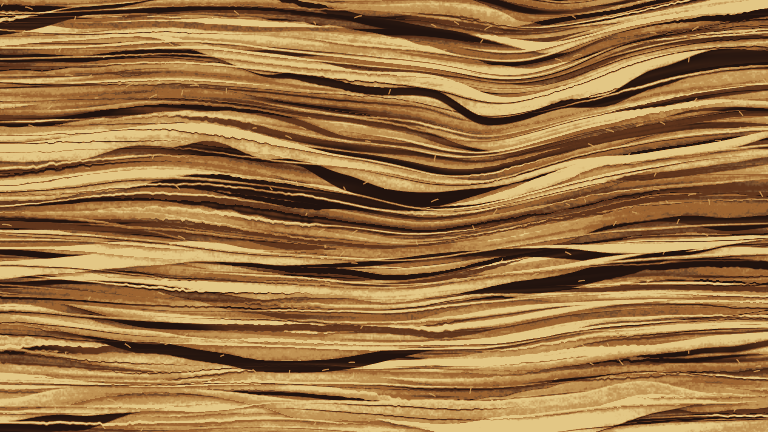
Give the GLSL for this texture, as a Shadertoy shader.

```glsl
// Edge-on stack of wavy, torn sheets of old paper with dark gaps between them.
#define SAG_DEPTH 0.085
#define SAG_WIDTH 0.24
#define WANDER 0.95
#define FRAY 0.006
#define RIM_LIGHT 0.17
#define UNDER_SHADE 0.24
#define STREAK_DENSITY 135.0
#define STREAK_CONTRAST 0.40
#define BUNDLE_COUNT 10.0
#define BUNDLE_CONTRAST 0.50
#define GRAIN 0.10
#define FIBRE_SHARE 0.22

float hash(vec2 p) {
    vec3 h = fract(vec3(p.xyx) * 0.1031);
    h += dot(h, h.yzx + 33.33);
    return fract((h.x + h.y) * h.z);
}

float noise(vec2 p) {
    vec2 i = floor(p), f = fract(p);
    f = f * f * (3.0 - 2.0 * f);
    vec2 s = vec2(0.0, 1.0);
    return mix(mix(hash(i), hash(i + s.yx), f.x),
               mix(hash(i + s.xy), hash(i + s.yy), f.x), f.y);
}

// Tone 0..1 to paper colour, dark gap to pale edge.
vec3 paperColour(float t) {
    vec3 c = vec3(0.13, 0.075, 0.055);
    c = mix(c, vec3(0.38, 0.21, 0.11), smoothstep(0.08, 0.23, t));
    c = mix(c, vec3(0.45, 0.30, 0.18), smoothstep(0.25, 0.33, t));
    c = mix(c, vec3(0.61, 0.39, 0.19), smoothstep(0.31, 0.41, t));
    c = mix(c, vec3(0.75, 0.57, 0.32), smoothstep(0.46, 0.64, t));
    return mix(c, vec3(0.89, 0.78, 0.52), smoothstep(0.66, 0.86, t));
}

// Shared bend of the stack: a sag that drifts left further down.
float bend(vec2 p) {
    float dx = (p.x - 0.70 - 0.62 * p.y) / SAG_WIDTH;
    float sag = SAG_DEPTH * smoothstep(0.05, 0.6, p.y) / (1.0 + dx * dx);
    float lift = 0.04 * smoothstep(1.1, 1.8, p.x);
    float roll = 0.05 * (noise(vec2(p.x * 2.3, p.y * 3.0 + 5.0)) - 0.5);
    float pinch = 0.035 * (noise(vec2(p.x * 2.8 + 4.0, p.y * 9.0)) - 0.5);
    return lift + roll + pinch - sag;
}

// Fine lines of packed sheet edges, with thin cracks between some.
float streaks(vec2 q) {
    float y = q.y + 0.014 * noise(vec2(q.x * 4.0, q.y * 14.0));
    float fine = noise(vec2(q.x * 4.0, y * STREAK_DENSITY));
    float wide = noise(vec2(q.x * 2.0 + 9.0, y * STREAK_DENSITY * 0.4));
    float crack = smoothstep(0.70, 0.88, noise(vec2(q.x * 3.0 + 31.0, y * STREAK_DENSITY * 0.75)));
    return 0.6 * fine + 0.4 * wide - 0.45 - 0.55 * crack;
}

// Bundles fade from a pale top down to a brown foot.
float bundleTone(vec2 q) {
    float v = q.y * BUNDLE_COUNT + 1.5 * noise(vec2(q.x * 1.3, q.y * 3.0 + 7.0));
    v += 0.05 * noise(vec2(q.x * 30.0, v));
    float rise = fract(v), id = floor(v);
    float saw = smoothstep(0.0, 0.65, rise) * (1.0 - smoothstep(0.97, 1.0, rise));
    float strength = 0.5 + 0.7 * hash(vec2(id, 5.0));
    return (saw - 0.58) * strength + 0.4 * (noise(vec2(q.x * 1.1 + id * 7.0, id)) - 0.5);
}

// Paints one family of sheets; thick and gap are fractions of their spacing.
void addSheets(inout float tone, vec2 q, float count, float seed,
               float thick, float gap, vec2 toneRange, float line) {
    float px = 0.9 / iResolution.y;
    float patchy = smoothstep(0.3, 0.8, noise(q * vec2(7.0, 12.0)));
    for (int k = 3; k >= -3; k--) {
        float id = floor(q.y * count) + float(k);
        float row = id * 3.0 + seed;
        float pick = hash(vec2(row, 71.0));
        float wave = noise(vec2(q.x * 1.9 + pick * 9.0, row)) - 0.5;
        wave += 0.25 * (noise(vec2(q.x * 6.0, row + 1.0)) - 0.5);
        float torn = 0.6 * (noise(vec2(q.x * 27.0, row)) - 0.5);
        torn += 0.8 * (noise(vec2(q.x * 130.0, row)) - 0.5) * patchy;
        float edge = (id + hash(vec2(row, 13.0)) + WANDER * wave) / count;
        float depth = edge + FRAY * torn * (0.25 + 0.75 * pick * patchy) - q.y;

        // Sheets taper away along their length; so do the gaps under them.
        float full = smoothstep(0.30, 0.80, noise(vec2(q.x * 1.9 + pick * 5.0, row + 2.0)));
        float open = smoothstep(0.40, 0.85, noise(vec2(q.x * 2.2 + pick * 8.0, row + 50.0)));
        float width = thick / count * full;
        width *= 0.75 + 0.5 * noise(vec2(q.x * 10.0, row + 7.0));
        float below = depth - width;

        float present = smoothstep(0.0, 0.005, width);
        float hole = smoothstep(0.0, px, below)
                   * (1.0 - smoothstep(-px, px, below - gap / count * open));
        tone = mix(tone, 0.06 + 0.35 * line, hole * step(0.001, open * gap));
        tone *= 1.0 - 0.6 * present * step(0.0, below) * exp(-max(below, 0.0) / 0.007);

        float body = smoothstep(-px, px, depth) * smoothstep(-px, px, -below) * present;
        float u = clamp(depth / max(width, 0.0005), 0.0, 1.0);
        float shade = mix(toneRange.x, toneRange.y, hash(vec2(row, 29.0)));
        shade += RIM_LIGHT * exp(-max(depth, 0.0) / 0.003) - UNDER_SHADE * u * u;
        shade += line * (0.3 + pick);
        tone = mix(tone, shade, body);
    }
}

// Short loose hairs scattered along the torn edges.
float fibres(vec2 p) {
    float cover = 0.0, px = 1.0 / iResolution.y, size = 0.045;
    for (int j = -1; j <= 1; j++)
    for (int i = -1; i <= 1; i++) {
        vec2 cell = floor(p / size) + vec2(i, j);
        vec2 root = (cell + vec2(hash(cell + 3.0), hash(cell + 17.0))) * size;
        float a = 3.14 * hash(cell + 41.0), r = 0.003 + 0.007 * hash(cell + 5.0);
        vec2 dir = vec2(cos(a), 0.6 * sin(a)), d = p - root;
        d.y += 12.0 * d.x * d.x;
        float h = clamp(dot(d, dir) / dot(dir, dir), -r, r);
        float hair = 1.0 - smoothstep(0.0003, 0.0003 + px, length(d - dir * h));
        cover = max(cover, hair * step(hash(cell + 23.0), FIBRE_SHARE));
    }
    return cover;
}

void mainImage(out vec4 fragColor, in vec2 fragCoord) {
    vec2 p = fragCoord / iResolution.y;
    vec2 q = vec2(p.x, p.y - bend(p));
    float line = STREAK_CONTRAST * streaks(q);

    // Packed stack behind, then bundle light, broad sheets and thin ones.
    float tone = 0.50 + 1.2 * line;
    addSheets(tone, q, 40.0, 11.0, 0.9, 0.2, vec2(0.38, 0.80), line);
    addSheets(tone, q, 24.0, 431.0, 0.5, 0.4, vec2(0.48, 0.90), line);
    tone += BUNDLE_CONTRAST * bundleTone(q);
    addSheets(tone, q, 11.0, 211.0, 0.48, 0.42, vec2(0.72, 1.0), line);
    addSheets(tone, q, 46.0, 677.0, 0.22, 0.15, vec2(0.55, 1.0), line * 0.7);

    // A browner band crosses the middle.
    float brownBand = exp(-pow((q.y - 0.49) / 0.055, 2.0));
    tone -= 0.26 * brownBand * smoothstep(0.1, 0.5, tone);

    // Paper grain and hairs.
    float grain = noise(p * vec2(90.0, 190.0)) + noise(p * 280.0) - 1.0;
    tone += 0.05 + GRAIN * grain * smoothstep(0.05, 0.4, tone);
    tone = mix(tone, max(tone, 0.8), 0.7 * fibres(p));

    fragColor = vec4(paperColour(clamp(tone, 0.0, 1.0)), 1.0);
}
```
